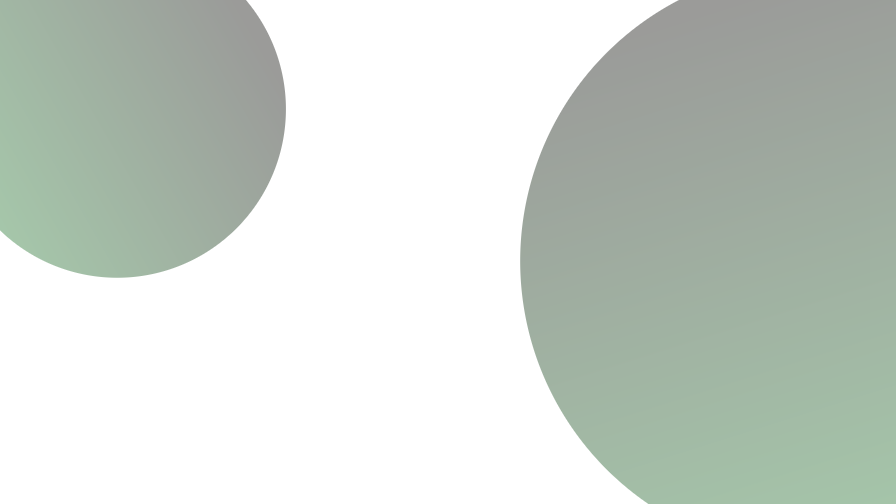
A Shadertoy shader for this background:

```glsl
// Two large discs, cropped by the canvas edges, on a white ground.
// Each disc is a distance function filled with a linear gradient
// that runs from warm gray to soft green along its own direction.

const vec3 WHITE = vec3(1.0);
const vec3 GRAY  = vec3(0.606, 0.608, 0.600);
const vec3 GREEN = vec3(0.647, 0.775, 0.665);

// Signed distance to a circle, negative inside
float circleDistance(vec2 p, vec2 center, float radius) {
    return length(p - center) - radius;
}

// Gray to green across the disc; greenDir points toward the green side
vec3 discGradient(vec2 p, vec2 center, float radius, vec2 greenDir) {
    float along = dot((p - center) / radius, normalize(greenDir));
    return mix(GRAY, GREEN, clamp(0.5 + 0.54 * along, 0.0, 1.0));
}

// Lay one smooth-edged gradient disc over the colour below
vec3 addDisc(vec3 base, vec2 p, vec2 center, float radius, vec2 greenDir, float pixel) {
    float edge = circleDistance(p, center, radius);
    float coverage = clamp(0.5 - edge / pixel, 0.0, 1.0);
    return mix(base, discGradient(p, center, radius, greenDir), coverage);
}

void mainImage(out vec4 fragColor, in vec2 fragCoord) {
    // Canvas height is one unit
    float pixel = 1.0 / iResolution.y;
    vec2 p = fragCoord * pixel;

    vec3 color = WHITE;
    // Small disc, upper left
    color = addDisc(color, p, vec2(0.2326, 0.7836), 0.3347, vec2(-0.87, -0.50), pixel);
    // Large disc, right
    color = addDisc(color, p, vec2(1.6157, 0.4819), 0.5836, vec2(0.30, -0.95), pixel);

    fragColor = vec4(color, 1.0);
}
```
